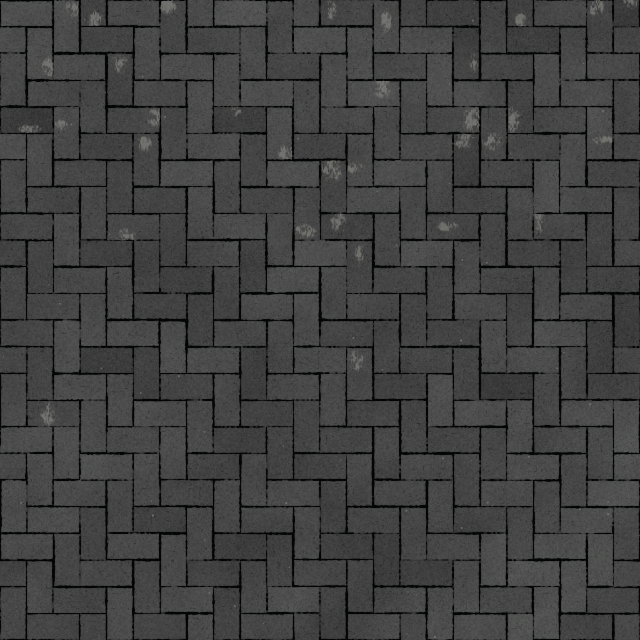
This texture is drawn by a Shadertoy shader. Its source:

```glsl
float hash(vec2 p) {
    vec3 q = fract(vec3(p.xyx) * 0.1031);
    q += dot(q, q.yzx + 33.33);
    return fract((q.x + q.y) * q.z);
}

float noise(vec2 p) {
    vec2 i = floor(p), f = fract(p);
    f = f * f * (3.0 - 2.0 * f);
    return mix(mix(hash(i), hash(i + vec2(1, 0)), f.x),
               mix(hash(i + vec2(0, 1)), hash(i + vec2(1, 1)), f.x), f.y);
}

float fbm(vec2 p) {
    float sum = 0.0, amp = 0.5;
    for (int i = 0; i < 4; i++) {
        sum += amp * noise(p);
        p = p * 2.03 + 17.3;
        amp *= 0.5;
    }
    return sum / 0.9375;
}

// Herringbone of 2x1 bricks: gives the brick's first cell and its size
void herringbone(vec2 p, out vec2 origin, out vec2 size) {
    vec2 cell = floor(p);
    float phase = mod(cell.x + cell.y, 4.0);
    bool lying = phase < 1.5;
    size = lying ? vec2(2, 1) : vec2(1, 2);
    bool secondHalf = mod(phase, 2.0) > 0.5;
    origin = cell - (secondHalf ? size - 1.0 : vec2(0));
}

void mainImage(out vec4 fragColor, in vec2 fragCoord) {
    vec2 uv = fragCoord / iResolution.xy;
    vec2 p = vec2(uv.x, 1.0 - uv.y) * 24.0;
    float pixel = 24.0 / iResolution.y;

    vec2 origin, size;
    herringbone(p, origin, size);
    vec2 id = origin + 50.0 * size;
    vec2 local = p - origin - 0.5 * size;

    // Distance inside the slightly displaced, rough brick outline
    vec2 shift = (vec2(hash(id + 3.1), hash(id + 8.7)) - 0.5) * 0.04;
    vec2 q = abs(local - shift) - 0.5 * size + 0.04;
    float inside = 0.04 - length(max(q, 0.0)) - min(max(q.x, q.y), 0.0);
    float joint = 0.028 * noise(p * 2.0) + 0.034 * noise(p * 13.0 + 40.0) - 0.004;
    float face = smoothstep(joint - 0.5 * pixel, joint + 0.5 * pixel, inside);

    // Brick tone, broad patches, fine grain and dark pits
    float tone = 0.277 + 0.045 * (hash(id) - 0.5);
    tone -= 0.03 * step(0.93, hash(id + 21.0));
    tone += 0.05 * (noise(p * 0.3 + 5.0) - 0.5) + 0.05 * (fbm(p * 0.9) - 0.5);
    tone += 0.025 * (noise(p * 12.0) - 0.5) + 0.05 * (noise(p * 23.0 + 9.0) - 0.5);
    tone -= 0.05 * smoothstep(0.8, 0.95, noise(p * 16.0 + 71.0));
    tone *= mix(0.86, 1.0, smoothstep(0.0, 0.06, inside - joint));
    vec3 color = tone * vec3(0.995, 1.01, 0.995);

    // Pale mineral scuffs, broken up by grain, mostly on the upper bricks
    float chance = mix(0.012, 0.2, smoothstep(0.55, 0.72, uv.y + 0.1 * uv.x));
    float scuffed = step(hash(id + 5.5), chance);
    vec2 center = (vec2(hash(id + 1.7), hash(id + 2.9)) - 0.5) * (size - 0.3);
    vec2 radius = mix(vec2(0.2), vec2(0.6), vec2(hash(id + 6.2), hash(id + 7.4)));
    float spread = 1.0 - length((local - center) / radius);
    float breakup = 0.5 * noise(p * 5.0 + 13.0) + 0.5 * noise(p * vec2(22.0, 12.0));
    float scuff = smoothstep(0.45, 0.95, breakup + 0.4 * spread);
    scuff *= scuffed * smoothstep(0.0, 0.4, spread);
    color = mix(color, vec3(0.5, 0.5, 0.48), 0.75 * scuff);

    color = mix(vec3(0.01, 0.018, 0.017), color, face);

    // Scattered light grit
    vec2 gritCell = floor(p * 2.0);
    vec2 gritPos = 0.2 + 0.6 * vec2(hash(gritCell + 4.0), hash(gritCell + 9.0));
    float gritSize = 0.03 + 0.06 * hash(gritCell + 15.0);
    float gritDist = length(fract(p * 2.0) - gritPos) - gritSize;
    float grit = 1.0 - smoothstep(-pixel, pixel, gritDist);
    grit *= step(0.96, hash(gritCell + 31.0));
    color = mix(color, vec3(0.5, 0.5, 0.49), 0.6 * grit);

    fragColor = vec4(color, 1.0);
}
```
